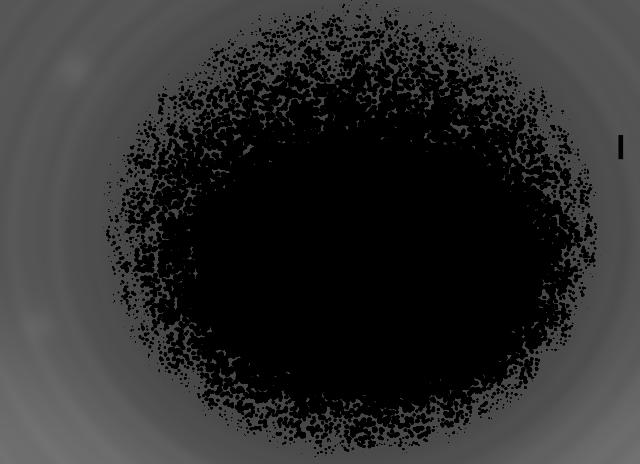
Write a WebGL 1 fragment shader that draws this background.

```glsl
precision highp float;
uniform vec2 u_resolution;

// All lengths are in canvas heights.
const vec2 RIM_CENTER = vec2(0.755, 0.507);
const vec2 RIM_RADII = vec2(0.540, 0.497);
const vec2 CORE_CENTER = vec2(0.790, 0.430);
const vec2 CORE_RADII = vec2(0.370, 0.280);
const vec2 SLIT_CENTER = vec2(1.335, 0.683);
const vec2 SLIT_HALF_SIZE = vec2(0.005, 0.026);

const float INNER_GREY = 0.275;
const float OUTER_GREY = 0.335;
const float FLOOR_GLOW = 0.10;
const float RIPPLE_HEIGHT = 0.007;
const float CORE_LEVEL = 0.72;
const float RIM_LEVEL = 0.31;
const float SPECK_SOFTNESS = 0.035;

vec2 hash2(vec2 cell) {
  vec2 q = vec2(dot(cell, vec2(127.1, 311.7)), dot(cell, vec2(269.5, 183.3)));
  return fract(sin(q) * 43758.55);
}

// Distance to the nearest scattered point.
float cellular(vec2 p) {
  vec2 cell = floor(p);
  vec2 local = fract(p);
  float nearest = 2.0;
  for (int y = -1; y <= 1; y++) {
    for (int x = -1; x <= 1; x++) {
      vec2 offset = vec2(float(x), float(y));
      vec2 delta = offset + hash2(cell + offset) - local;
      nearest = min(nearest, dot(delta, delta));
    }
  }
  return sqrt(nearest);
}

// Fine grains gathered into clumps, with upright streaks at the sides.
float speckle(vec2 p) {
  float side = smoothstep(0.22, 0.42, abs(p.x - RIM_CENTER.x));
  float clumps = cellular(p * vec2(36.0, 46.0) + 7.0);
  float streaks = cellular(p * vec2(60.0, 22.0) + 31.0);
  return 0.5 * cellular(p * 95.0) + 0.3 * mix(clumps, streaks, side)
       + 0.2 * cellular(p * 17.0 + 53.0);
}

float glow(vec2 p, vec2 center, float radius) {
  vec2 d = (p - center) / radius;
  return exp(-dot(d, d));
}

// Smooth grey wall with faint concentric ripples.
float wallGrey(vec2 p, float rim) {
  float grey = mix(INNER_GREY, OUTER_GREY, smoothstep(0.8, 1.3, rim));
  float bottom = 1.0 - smoothstep(0.0, 0.48, p.y);
  grey += FLOOR_GLOW * bottom * smoothstep(1.0, 1.5, rim);
  float ripple = sin(rim * 38.0 + 2.0 * p.y) + 0.6 * sin(rim * 71.0 - 3.0 * p.x);
  grey += RIPPLE_HEIGHT * ripple * smoothstep(0.95, 1.1, rim);
  grey += 0.045 * glow(p, vec2(0.161, 0.848), 0.035);
  grey += 0.035 * glow(p, vec2(0.085, 0.300), 0.032);
  return grey;
}

void main() {
  vec2 p = gl_FragCoord.xy / u_resolution.y;
  p.x *= 1.3763 * u_resolution.y / u_resolution.x;

  // Position between the solid core (0) and the ragged rim (1).
  float rim = length((p - RIM_CENTER) / RIM_RADII);
  float core = length((p - CORE_CENTER) / CORE_RADII);
  float band = (core - 1.0) / max(core - rim, 0.05);

  // Darkness breaks into specks toward the rim.
  float level = mix(CORE_LEVEL, RIM_LEVEL, band);
  level -= 0.3 * smoothstep(0.86, 1.12, band);
  float dark = smoothstep(-SPECK_SOFTNESS, SPECK_SOFTNESS, level - speckle(p));

  // Small upright slit on the right.
  vec2 slit = abs(p - SLIT_CENTER) - SLIT_HALF_SIZE;
  dark = max(dark, 1.0 - smoothstep(-0.0015, 0.0015, max(slit.x, slit.y)));

  gl_FragColor = vec4(vec3(wallGrey(p, rim) * (1.0 - dark)), 1.0);
}
```
